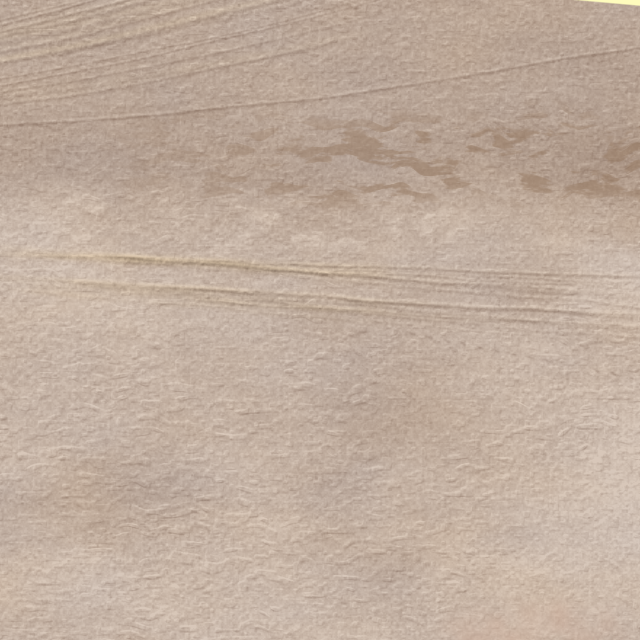
A Shadertoy shader for this texture:

```glsl
// Dry pale desert ground seen from above, crossed by shallow wheel tracks.
// Broad tone bands and fbm blotches set the colour; embossed noise adds ripples,
// and looped parabolas draw the two families of ruts.

#define PALE_SAND vec3(0.812, 0.743, 0.686)
#define DARK_SAND vec3(0.672, 0.590, 0.533)
#define BROWN_SOIL vec3(0.590, 0.480, 0.390)
#define STRAW vec3(0.770, 0.680, 0.545)
#define ROSE vec3(0.790, 0.665, 0.590)
#define CORNER_GLOW vec3(1.000, 0.990, 0.740)
#define BLOTCH 1.05
#define RIPPLE 0.55
#define GRAIN 0.42
#define RUT_DEPTH 0.85

float hash(vec2 p) {
    vec3 q = fract(vec3(p.xyx) * 0.1031);
    q += dot(q, q.yzx + 33.33);
    return fract((q.x + q.y) * q.z);
}

float noise(vec2 p) {
    vec2 i = floor(p), f = fract(p);
    f = f * f * (3.0 - 2.0 * f);
    return mix(mix(hash(i), hash(i + vec2(1, 0)), f.x),
               mix(hash(i + vec2(0, 1)), hash(i + vec2(1, 1)), f.x), f.y);
}

float fbm(vec2 p) {
    float sum = 0.0, amp = 0.5;
    for (int i = 0; i < 4; i++) {
        sum += amp * noise(p);
        p = mat2(1.6, 1.2, -1.2, 1.6) * p + 17.3;
        amp *= 0.5;
    }
    return sum / 0.9375;
}

// Soft window that is 1 between lo and hi
float band(float y, float lo, float hi, float soft) {
    return smoothstep(lo - soft, lo + soft, y) * (1.0 - smoothstep(hi - soft, hi + soft, y));
}

// Sparse bumps on flat ground, lit from the upper left
float bump(vec2 p, vec2 scale) {
    return smoothstep(0.50, 0.85, noise(p * scale));
}

float emboss(vec2 p, vec2 scale) {
    return bump(p, scale) - bump(p + vec2(-0.0014, 0.0022), scale);
}

// Cross section of a rut: bright rim above, deeper shadow below
float rut(float d, float width) {
    float e = d / width;
    return (e - 0.22) * exp(-e * e);
}

void mainImage(out vec4 fragColor, in vec2 fragCoord) {
    vec2 p = fragCoord / iResolution.xy;
    vec2 warp = p + 0.06 * (vec2(fbm(p * 8.0), fbm(p * 8.0 + 40.0)) - 0.5);

    // Broad tone: pale plain below, dark belt and duller ground above
    float tone = mix(0.73, 0.40, smoothstep(0.60, 0.76, warp.y));
    tone -= 0.17 * band(warp.y, 0.70, 0.82, 0.04) * (0.3 + p.x);
    float dull = length((warp - vec2(0.48, 0.33)) / vec2(0.46, 0.17));
    tone -= 0.15 * (1.0 - smoothstep(0.5, 1.3, dull));
    float pale = length((warp - vec2(0.95, 0.22)) / vec2(0.36, 0.24));
    tone += 0.17 * (1.0 - smoothstep(0.5, 1.2, pale));
    float blotches = fbm(warp * vec2(5.0, 9.0) + 3.0) - 0.5;
    tone += BLOTCH * blotches * mix(0.8, 0.4, smoothstep(0.65, 0.8, p.y));

    // Pale dusty flecks near the middle
    float dust = smoothstep(0.50, 0.72, fbm(warp * vec2(22.0, 32.0) + 8.0));
    tone += 0.40 * dust * band(p.y, 0.61, 0.69, 0.03) * band(p.x, 0.05, 0.72, 0.06);

    // Fine ripples, pits, streaks and grain
    vec2 wavy = p + 0.016 * (vec2(noise(p * 30.0), noise(p * 30.0 + 9.0)) - 0.5);
    float patchy = smoothstep(0.35, 0.62, fbm(p * 6.0 + 21.0));
    float rippled = mix(0.35, 1.0, patchy) * mix(1.0, 0.65, smoothstep(0.4, 0.55, p.y));
    tone += RIPPLE * rippled * emboss(wavy, vec2(58.0, 125.0));
    tone += 0.30 * emboss(p, vec2(130.0, 190.0));
    float pits = smoothstep(0.72, 0.95, noise(p * vec2(150.0, 210.0) + 30.0));
    tone -= 0.28 * pits * smoothstep(0.45, 0.65, fbm(p * vec2(5.0, 9.0) + 70.0));
    tone += 0.14 * (noise(wavy * vec2(20.0, 140.0)) - 0.5);
    tone += GRAIN * (noise(p * 230.0) - 0.5) + 0.6 * GRAIN * (noise(p * 440.0) - 0.5);

    float straw = 0.0;

    // Upper fan of tracks, sweeping up to the right
    for (int i = 0; i < 13; i++) {
        float f = float(i) / 12.0, h = hash(vec2(float(i), 5.0));
        float g = hash(vec2(float(i), 19.0));
        float start = mix(0.838, 0.975, f) + 0.014 * (h - 0.5);
        float d = p.y - start - p.x * (mix(0.14, 0.25, f) + 0.08 * (g - 0.5) + 0.09 * p.x);
        d += 0.004 * (noise(vec2(p.x * 9.0, float(i) * 7.0)) - 0.5);
        float fade = (0.35 + 0.65 * g) * (1.0 - smoothstep(0.3, 0.85, p.x));
        tone += RUT_DEPTH * fade * rut(d, mix(0.0022, 0.0055, h));
        straw += 0.55 * fade * h * exp(-pow((d - 0.005) / 0.006, 2.0));
    }

    // Single long track under the fan
    float sweep = p.y - 0.808 - p.x * (0.05 + 0.07 * p.x);
    sweep += 0.008 * (noise(vec2(p.x * 8.0, 2.0)) - 0.5);
    tone += RUT_DEPTH * rut(sweep, 0.0030);

    // Two bundles crossing the middle and spreading to the right
    for (int i = 0; i < 14; i++) {
        float lower = mod(float(i), 2.0), h = hash(vec2(float(i), 31.0));
        float left = mix(0.604, 0.556, lower) + 0.024 * (h - 0.5);
        float right = mix(0.545, 0.486, lower) + 0.060 * (hash(vec2(float(i), 77.0)) - 0.5);
        float d = p.y - mix(left, right, p.x);
        d += 0.005 * (noise(vec2(p.x * 12.0, float(i) * 5.0)) - 0.5);
        float worn = 0.4 + 0.9 * noise(vec2(p.x * 14.0, float(i) * 3.0 + 50.0));
        float fade = smoothstep(-0.05, 0.3, p.x) * (0.3 + 0.5 * h) * worn;
        tone += RUT_DEPTH * fade * rut(d, mix(0.0018, 0.0038, h));
        float tint = band(p.x, 0.08, 0.60, 0.14) + 0.35;
        straw += 0.15 * tint * worn * exp(-pow(d / 0.0055, 2.0));
    }

    // Dotted prints along the lower edge of the tracks
    float stride = fract(p.x * 38.0) - 0.5;
    float row = p.y - 0.485 + 0.20 * (p.x - 0.61);
    float prints = exp(-pow(stride / 0.22, 2.0) - pow((row + 0.003 * stride) / 0.0024, 2.0));
    tone -= 0.9 * prints * smoothstep(0.55, 0.70, p.x) * noise(p * 60.0);

    // Colour: sand ramp, then straw, soil and rose tints
    vec3 color = mix(DARK_SAND, PALE_SAND, clamp(tone, -0.5, 1.25));
    color += vec3(0.010, 0.0, -0.016) * 2.0 * (fbm(warp * vec2(7.0, 12.0) + 90.0) - 0.5);
    color = mix(color, STRAW * (0.84 + 0.24 * tone), 0.6 * clamp(straw, 0.0, 1.0));
    float soil = smoothstep(0.51, 0.66, fbm(wavy * vec2(24.0, 72.0) + 60.0));
    soil *= band(warp.y, 0.69, 0.82, 0.025) * smoothstep(0.0, 0.65, p.x);
    color = mix(color, BROWN_SOIL, 0.55 * soil);
    float rosy = 1.0 - smoothstep(0.2, 1.0, length((warp - vec2(0.83, 0.01)) / vec2(0.2, 0.07)));
    color = mix(color, ROSE, 0.6 * rosy * noise(p * 40.0));

    // Bright sliver at the upper right corner
    float edge = p.y - 1.0 + 0.09 * (p.x - 0.90);
    float soft = 1.0 / iResolution.y;
    color = mix(color, CORNER_GLOW, smoothstep(-soft, soft, edge));

    fragColor = vec4(color, 1.0);
}
```
